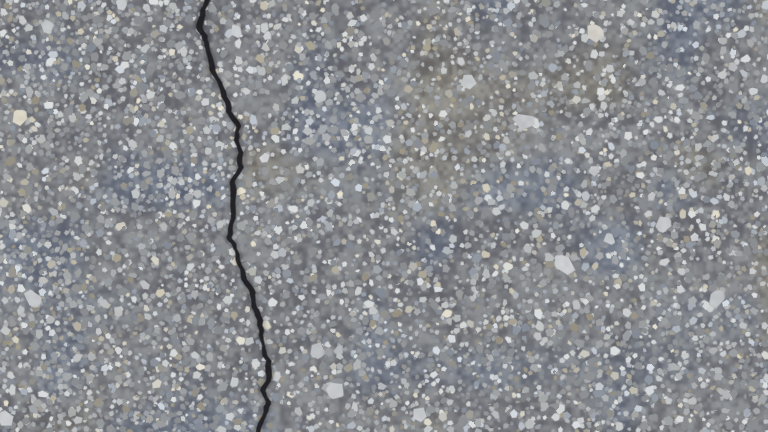
Reproduce this texture procedurally as a Shadertoy shader.

```glsl
// Worn grey asphalt with pale angular grit, scattered pebbles and one jagged crack.

// Colours
const vec3 TAR_DARK = vec3(0.39, 0.395, 0.42);
const vec3 TAR_LIGHT = vec3(0.565, 0.575, 0.585);
const vec3 GRIT_DULL = vec3(0.54, 0.55, 0.56);
const vec3 GRIT_PALE = vec3(0.87, 0.88, 0.88);
const vec3 PEBBLE = vec3(0.79, 0.80, 0.81);
const vec3 CRACK = vec3(0.12, 0.12, 0.135);
const vec3 WARM = vec3(0.05, 0.015, -0.06);
const vec3 COOL = vec3(-0.03, -0.01, 0.025);

// Sizes, in canvas heights
const float FINE_CELLS = 78.0;
const float COARSE_CELLS = 50.0;
const float PEBBLE_CELLS = 7.0;
const float GRIT_SHARE = 0.52;
const float PEBBLE_SHARE = 0.25;
const float SOFTNESS = 0.0022;
const float CRACK_FOOT = 0.62;
const float CRACK_LEAN = -0.13;
const float CRACK_HALF_WIDTH = 0.0052;
const float TAU = 6.28319;

float hash(vec2 p) {
    vec3 q = fract(p.xyx * vec3(0.1031, 0.1030, 0.0973));
    q += dot(q, q.yzx + 33.33);
    return fract((q.x + q.y) * q.z);
}

float noise(vec2 p) {
    vec2 i = floor(p), f = fract(p);
    f = f * f * (3.0 - 2.0 * f);
    vec2 e = vec2(0.0, 1.0);
    return mix(mix(hash(i), hash(i + e.yx), f.x),
               mix(hash(i + e.xy), hash(i + e.yy), f.x), f.y);
}

// Linear noise in -1..1, which keeps sharp kinks
float kinks(float t, float seed) {
    float i = floor(t);
    return 2.0 * mix(hash(vec2(i, seed)), hash(vec2(i + 1.0, seed)), fract(t)) - 1.0;
}

// Irregular rounded-off pentagon: signed distance in cell units
float stone(vec2 q, vec2 id, float radius) {
    float turn = TAU * hash(id + 3.7);
    q = mat2(cos(turn), sin(turn), -sin(turn), cos(turn)) * q;
    q.x *= mix(0.7, 1.05, hash(id + 9.1));
    float d = length(q) * 0.85;
    for (int k = 0; k < 5; k++) {
        float side = hash(id + 17.3 + float(k) * 5.9);
        float a = TAU * (float(k) + 0.5 * side) / 5.0;
        d = max(d, dot(q, vec2(cos(a), sin(a))) * mix(0.85, 1.25, side));
    }
    return d - radius;
}

// Scattered stones: x coverage, y shade, z tint
vec3 scatter(vec2 p, float cells, float share, vec2 radii, float seed) {
    float soft = max(SOFTNESS, 0.7 / iResolution.y);
    vec2 base = floor(p * cells);
    vec3 best = vec3(0.0);
    for (int y = -1; y <= 1; y++)
    for (int x = -1; x <= 1; x++) {
        vec2 cell = base + vec2(x, y);
        vec2 id = cell + seed;
        if (hash(id) > share) continue;
        vec2 centre = cell + vec2(hash(id + 41.3), hash(id + 73.9));
        float radius = mix(radii.x, radii.y, hash(id + 57.1));
        float d = stone(p * cells - centre, id, radius) / cells;
        float cover = 1.0 - smoothstep(-soft, soft, d);
        if (cover > best.x) best = vec3(cover, hash(id + 23.7), hash(id + 88.3));
    }
    return best;
}

vec3 addGrit(vec3 colour, vec3 grit) {
    vec3 face = mix(GRIT_DULL, GRIT_PALE, grit.y * grit.y);
    face += WARM * smoothstep(0.8, 1.0, grit.z) + COOL * smoothstep(0.3, 0.0, grit.z);
    return mix(colour, face, grit.x);
}

void mainImage(out vec4 fragColor, in vec2 fragCoord) {
    vec2 p = fragCoord / iResolution.y;

    // Mottled tar with faint blue and ochre stains
    float mottle = 0.4 * noise(p * 95.0) + 0.35 * noise(p * 47.0 + 7.0)
                 + 0.25 * noise(p * 9.0 + 31.0);
    vec3 colour = mix(TAR_DARK, TAR_LIGHT, smoothstep(0.12, 0.88, mottle));
    colour += COOL * smoothstep(0.55, 0.95, noise(p * 7.0 + 60.0));
    colour += 0.6 * WARM * smoothstep(0.7, 1.0, noise(p * 5.0 + 90.0));

    // Two sizes of grit, thinning out in patches
    float share = GRIT_SHARE + 0.26 * (noise(p * 4.5 + 12.0) - 0.5)
                + 0.08 * smoothstep(0.7, 0.0, p.x);
    colour = addGrit(colour, scatter(p, FINE_CELLS, share, vec2(0.24, 0.46), 11.0));
    colour = addGrit(colour, scatter(p, COARSE_CELLS, share * 0.85, vec2(0.2, 0.46), 211.0));

    // Few larger pebbles
    vec3 pebble = scatter(p, PEBBLE_CELLS, PEBBLE_SHARE, vec2(0.06, 0.13), 401.0);
    vec3 pebbleFace = PEBBLE + 0.1 * (pebble.y - 0.6) + WARM * smoothstep(0.75, 1.0, pebble.z);
    pebbleFace += 0.05 * (noise(p * 80.0) - 0.5);
    colour = mix(colour, pebbleFace, pebble.x);

    // Crack that wanders from top to bottom
    float path = CRACK_FOOT + CRACK_LEAN * p.y + 0.024 * sin((p.y - 0.57) * TAU * 2.0)
               + 0.012 * kinks(p.y * 11.0, 2.0) + 0.009 * kinks(p.y * 31.0, 5.0)
               + 0.003 * kinks(p.y * 85.0, 8.0);
    float halfWidth = CRACK_HALF_WIDTH * (1.0 + 0.45 * kinks(p.y * 14.0, 13.0)
                    + 0.35 * kinks(p.y * 50.0, 17.0));
    float gap = abs(p.x - path) - halfWidth;
    colour *= 1.0 - 0.16 * smoothstep(0.012, 0.0, gap);
    colour = mix(colour, CRACK, 0.95 * smoothstep(0.0025, -0.0025, gap));

    fragColor = vec4(colour, 1.0);
}
```
